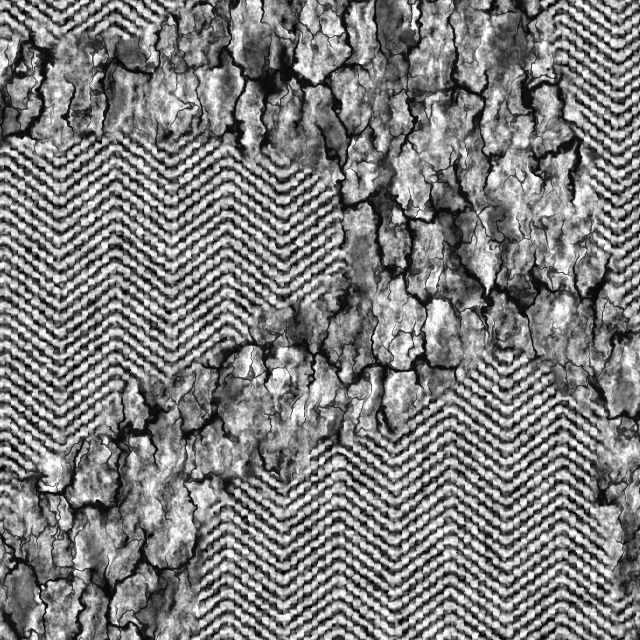
Write a WebGL 2 fragment shader that draws this texture.

```glsl
#version 300 es
precision highp float;

uniform vec2 u_resolution;
out vec4 fragColor;

// Cloth
const float COLUMNS = 11.47;        // herringbone columns across the canvas
const float COLUMN_OFFSET = 0.0065;
const float ENDS = 8.0;             // warp ends in one column
const float ROWS = 49.0;            // twill stripes up the canvas
const float STEP_RISE = 0.41;       // rise per end, in stripes
const float CLOTH_DARK = 0.10;
const float CLOTH_LIGHT = 0.88;

// Bark
const vec2 PLATE_DENSITY = vec2(17.0, 9.0);
const vec2 FLAKE_DENSITY = vec2(36.0, 19.0);
const float CRACK_WIDTH = 0.04;
const float BARK_TONE = 0.64;
const float CRACK_TONE = 0.04;
const float EDGE_SOFTNESS = 0.012;

// Spine of the bark: x, y, half width
const int SPINE_COUNT = 10;
const vec3 SPINE[SPINE_COUNT] = vec3[SPINE_COUNT](
    vec3(-0.05, 0.86, 0.095), vec3(0.20, 0.86, 0.075), vec3(0.42, 0.91, 0.14),
    vec3(0.67, 0.88, 0.21), vec3(0.74, 0.66, 0.20), vec3(0.64, 0.50, 0.11),
    vec3(0.44, 0.37, 0.12), vec3(0.25, 0.30, 0.10), vec3(0.15, 0.14, 0.16),
    vec3(0.10, -0.05, 0.21));
const vec3 BRANCH_ROOT = vec3(0.78, 0.60, 0.15);
const vec3 BRANCH_BEND = vec3(0.98, 0.43, 0.06);
const vec3 BRANCH_TIP = vec3(1.01, 0.03, 0.045);

vec2 hash2(vec2 p) {
    vec3 h = fract(p.xyx * vec3(0.1031, 0.1030, 0.0973));
    h += dot(h, h.yzx + 33.33);
    return fract((h.xx + h.yz) * h.zy);
}

float gradientNoise(vec2 p) {
    vec2 i = floor(p), f = fract(p);
    vec2 w = f * f * f * (f * (f * 6.0 - 15.0) + 10.0);
    vec2 o = vec2(0.0, 1.0);
    float a = dot(hash2(i) * 2.0 - 1.0, f);
    float b = dot(hash2(i + o.yx) * 2.0 - 1.0, f - o.yx);
    float c = dot(hash2(i + o.xy) * 2.0 - 1.0, f - o.xy);
    float d = dot(hash2(i + o.yy) * 2.0 - 1.0, f - o.yy);
    return 1.4 * mix(mix(a, b, w.x), mix(c, d, w.x), w.y);
}

float fbm(vec2 p) {
    float sum = 0.0, gain = 0.6;
    for (int i = 0; i < 4; i++) {
        sum += gain * gradientNoise(p);
        p = p * 2.03 + 17.3;
        gain *= 0.62;
    }
    return sum;
}

float taperedSegment(vec2 p, vec3 a, vec3 b) {
    vec2 along = b.xy - a.xy;
    float t = clamp(dot(p - a.xy, along) / dot(along, along), 0.0, 1.0);
    return distance(p, a.xy + along * t) - mix(a.z, b.z, t);
}

float barkDistance(vec2 p) {
    float d = min(taperedSegment(p, BRANCH_ROOT, BRANCH_BEND),
                  taperedSegment(p, BRANCH_BEND, BRANCH_TIP));
    for (int i = 1; i < SPINE_COUNT; i++)
        d = min(d, taperedSegment(p, SPINE[i - 1], SPINE[i]));
    return d + 0.055 * fbm(p * 9.0) + 0.025 * gradientNoise(p * 38.0);
}

// Blocky cells; x: gap between the two nearest, y: random value of the nearest
vec2 plates(vec2 p) {
    vec2 base = floor(p);
    float near = 9.0, second = 9.0, id = 0.0;
    for (int y = -1; y <= 1; y++)
    for (int x = -1; x <= 1; x++) {
        vec2 cell = base + vec2(x, y);
        vec2 h = hash2(cell + 51.0);
        vec2 r = p - cell - 0.1 - 0.8 * h;
        r *= r;
        float d = sqrt(sqrt(dot(r, r)));
        if (d < near) { second = near; near = d; id = h.x; }
        else second = min(second, d);
    }
    return vec2(second - near, id);
}

float barkTone(vec2 p) {
    vec2 warp = vec2(fbm(p * 19.0), fbm(p * 19.0 + 40.0));
    vec2 q = p + warp * vec2(0.024, 0.034);
    vec2 plate = plates(q * PLATE_DENSITY);
    vec2 flake = plates(q * FLAKE_DENSITY + 7.0);

    // Mottled surface, lit from the upper left
    float tone = BARK_TONE + 0.2 * (plate.y - 0.5) + 0.2 * (flake.y - 0.5);
    float relief = fbm(q * vec2(30.0, 15.0));
    float offset = fbm((q + vec2(0.006, -0.005)) * vec2(30.0, 15.0));
    tone += 0.3 * relief + 0.5 * (relief - offset);
    tone += 0.62 * fbm(p * vec2(68.0, 52.0)) + 0.12 * gradientNoise(p * 210.0);

    // Long shaded grooves and fine broken fissures
    float groove = gradientNoise(q * vec2(24.0, 7.0) + 31.0);
    tone *= 1.0 - 0.5 * smoothstep(0.08, 0.45, groove);
    float patchy = smoothstep(-0.2, 0.25, gradientNoise(p * 15.0 + 5.0));
    tone *= 1.0 - 0.7 * patchy * (1.0 - smoothstep(0.02, 0.16, flake.x));

    // Deep cracks that narrow and fade along their length
    float swell = gradientNoise(p * vec2(12.0, 10.0) + 70.0);
    float width = CRACK_WIDTH * max(0.3, 1.0 + 3.0 * swell);
    float crack = 1.0 - smoothstep(width * 0.5, width + 0.08, plate.x);
    crack *= smoothstep(-0.35, 0.05, swell);
    tone *= 0.82 + 0.18 * smoothstep(0.0, 0.25, plate.x);
    return mix(tone, CRACK_TONE, 0.95 * crack);
}

float clothTone(vec2 p) {
    vec2 q = p + 0.003 * vec2(gradientNoise(p * 75.0), gradientNoise(p * 75.0 + 30.0));
    float end = (q.x - COLUMN_OFFSET) * COLUMNS * ENDS;
    float k = floor(end);

    // Stepped zigzag, eased toward a straight diagonal
    float stepped = abs(mod(k, 2.0 * ENDS) - ENDS + 0.5);
    float straight = abs(mod(end, 2.0 * ENDS) - ENDS);
    float phase = q.y * ROWS - STEP_RISE * mix(stepped, straight, 0.5);
    vec2 thread = hash2(vec2(k, floor(phase)) + 200.0);
    float ridge = 1.0 - 2.0 * abs(fract(phase) - 0.5);
    ridge += 0.3 * gradientNoise(p * vec2(90.0, 120.0));
    float light = smoothstep(0.12, 0.88, ridge + 0.1 * (thread.x - 0.5));

    // Soft gaps between ends, and faint threads in the troughs
    float side = abs(fract(end) - 0.5);
    light *= 1.0 - 0.15 * smoothstep(0.25, 0.5, side);
    light += 0.35 * thread.y * (1.0 - light) * smoothstep(0.5, 0.1, side);

    // Pale broken stitches where columns meet
    float seam = abs(mod(end + 0.5 * ENDS, ENDS) - 0.5 * ENDS);
    float stitch = smoothstep(-0.1, 0.35, gradientNoise(vec2(k, q.y * ROWS * 2.0)));
    light = mix(light, 0.85, 0.7 * stitch * smoothstep(0.7, 0.15, seam));

    float tone = mix(CLOTH_DARK, CLOTH_LIGHT, light) + 0.1 * (thread.x - 0.5);
    tone += 0.26 * gradientNoise(p * vec2(130.0, 200.0));
    return tone + 0.16 * fbm(p * 24.0);
}

void main() {
    vec2 p = gl_FragCoord.xy / u_resolution.y;
    float soft = max(EDGE_SOFTNESS, 1.0 / u_resolution.y);
    float bark = 1.0 - smoothstep(-soft, soft, barkDistance(p));
    float tone = mix(clothTone(p), barkTone(p), bark);
    fragColor = vec4(vec3(clamp(tone, 0.02, 0.98)), 1.0);
}
```
